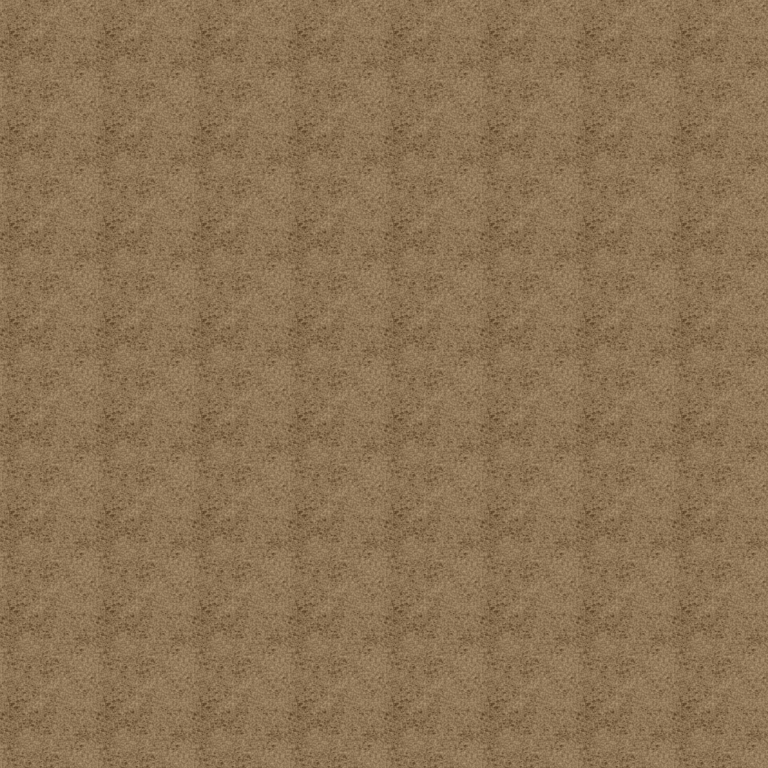
Reproduce this texture procedurally as a Shadertoy shader.

```glsl
// Dry brown earth: grainy, finely pitted soil in 8 by 8 identical tiles with faint dark patches.
#define REPEATS 8.0
#define SOIL_COLOR vec3(0.571, 0.474, 0.352)
#define SHADE_TINT vec3(1.0, 1.0, 0.95)
#define BAND_CENTER vec2(0.24, 0.44)
#define BAND_SLANT 0.07
#define BAND_DEPTH 0.024
#define MOTTLE_DEPTH 0.028
#define GRAIN_DEPTH 0.1
#define PIT_DEPTH 0.115
#define PIT_DENSITY 0.24

const float TAU = 6.2831853;

// Integer hash giving two values from 0 to 1
vec2 hash2(vec2 cell, float seed) {
    uvec2 v = uvec2(cell) + uvec2(uint(seed) * 97u, uint(seed) * 57u);
    v = v * 1664525u + 1013904223u;
    v.x += v.y * 1664525u;
    v.y += v.x * 1664525u;
    v ^= v >> 16u;
    v.x += v.y * 1664525u;
    v.y += v.x * 1664525u;
    v ^= v >> 16u;
    return vec2(v & 65535u) / 65535.0;
}

float cornerSlope(vec2 cell, vec2 offset, float period, float seed) {
    float angle = TAU * hash2(mod(cell, period), seed).x;
    return dot(vec2(cos(angle), sin(angle)), offset);
}

// Gradient noise that wraps after one tile
float gradientNoise(vec2 tileUv, float period, float seed) {
    vec2 p = tileUv * period;
    vec2 cell = floor(p);
    vec2 f = p - cell;
    vec2 s = f * f * f * (f * (f * 6.0 - 15.0) + 10.0);
    vec2 e = vec2(1.0, 0.0);
    float low = mix(cornerSlope(cell, f, period, seed),
                    cornerSlope(cell + e.xy, f - e.xy, period, seed), s.x);
    float high = mix(cornerSlope(cell + e.yx, f - e.yx, period, seed),
                     cornerSlope(cell + e.xx, f - e.xx, period, seed), s.x);
    return mix(low, high, s.y);
}

// Scattered soft pits, more of them where the ground is worn
float pits(vec2 tileUv, float period, float wear, float seed) {
    vec2 p = tileUv * period;
    vec2 cell = floor(p);
    float cover = 0.0;
    for (int y = -1; y <= 1; y++) {
        for (int x = -1; x <= 1; x++) {
            vec2 neighbor = cell + vec2(x, y);
            vec2 id = mod(neighbor, period);
            vec2 trait = hash2(id, seed);
            vec2 toPit = p - neighbor - hash2(id, seed + 1.0);
            float radius = mix(0.22, 0.5, trait.y);
            float dist = length(toPit * vec2(0.8, 1.2));
            float strength = smoothstep(0.0, 0.25, wear - trait.x);
            cover = max(cover, strength * (1.0 - smoothstep(0.3 * radius, radius, dist)));
        }
    }
    return cover;
}

void mainImage(out vec4 fragColor, in vec2 fragCoord) {
    vec2 tileUv = fract(fragCoord / iResolution.xy * REPEATS);

    // Ragged dark bands, one slanting upright and one level in each tile
    vec2 warp = vec2(gradientNoise(tileUv, 5.0, 1.0), gradientNoise(tileUv, 5.0, 2.0));
    vec2 bandUv = tileUv - BAND_CENTER + 0.4 * warp;
    bandUv.x -= BAND_SLANT * sin(TAU * (tileUv.y - 0.75));
    vec2 bands = exp(2.2 * (cos(TAU * bandUv) - 1.0));
    float mottle = gradientNoise(tileUv, 5.0, 3.0) + 0.8 * gradientNoise(tileUv, 11.0, 4.0);
    float dark = bands.x + bands.y * (0.75 + 0.25 * cos(TAU * (tileUv.x - 0.3)));

    // Fine grain
    float grain = gradientNoise(tileUv, 29.0, 5.0) + 1.2 * gradientNoise(tileUv, 53.0, 6.0);

    // Large and small pits
    float wear = PIT_DENSITY + 0.17 * dark - 0.3 * mottle;
    float pitCover = max(pits(tileUv, 17.0, wear, 7.0), 0.8 * pits(tileUv, 29.0, wear, 9.0));

    float shade = GRAIN_DEPTH * grain + MOTTLE_DEPTH * mottle
                - BAND_DEPTH * dark - PIT_DEPTH * pitCover;
    fragColor = vec4(SOIL_COLOR + shade * SHADE_TINT, 1.0);
}
```
